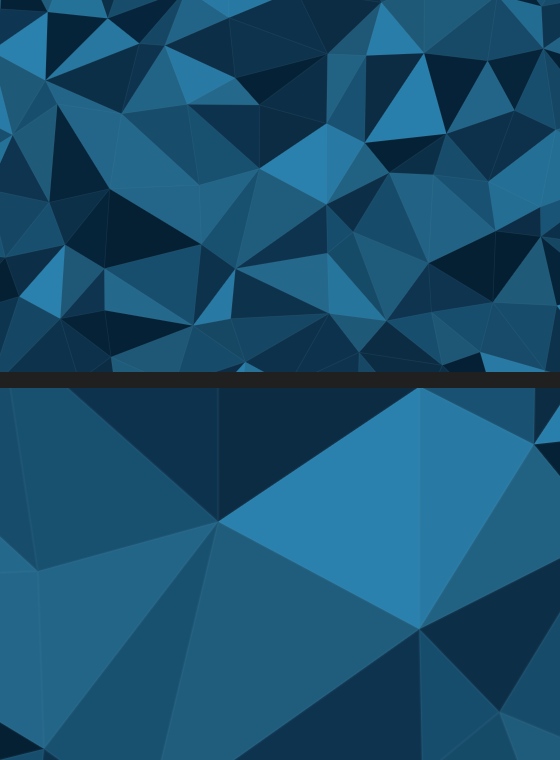
Top: the whole. Bottom: its middle third, enlarged.
Reproduce this background procedurally as a Shadertoy shader.

```glsl
// Low-poly mosaic of flat blue triangles with faint light seams.
// A jittered grid of corners forms quads; each is split along its Delaunay
// diagonal, and every triangle takes a shade from a weighted palette.

const float ROWS = 6.0;            // grid cells per canvas height
const float JITTER = 0.70;         // corner displacement, below 1 keeps quads simple
const float SEAM_WIDTH = 0.008;    // in grid cells
const float SEAM_STRENGTH = 0.11;
const float SHADE_VARIATION = 0.20;
const float SHADE_SCATTER = 0.40;  // randomness added to the even spread of shades
const vec2 SEED = vec2(17.0, 43.0);

const vec3 SEAM_COLOR = vec3(0.36, 0.56, 0.66);
const vec3 NIGHT = vec3(0.02, 0.13, 0.21);
const vec3 NAVY  = vec3(0.05, 0.19, 0.29);
const vec3 SLATE = vec3(0.09, 0.30, 0.42);
const vec3 STEEL = vec3(0.13, 0.38, 0.51);
const vec3 AZURE = vec3(0.15, 0.46, 0.62);
const vec4 SHARE_LIMITS = vec4(0.18, 0.41, 0.68, 0.88); // cumulative areas

vec2 hash2(vec2 p) {
    vec3 q = fract(vec3(p.xyx) * vec3(0.1031, 0.1030, 0.0973));
    q += dot(q, q.yzx + 33.33);
    return fract((q.xx + q.yz) * q.zy);
}

float cross2(vec2 a, vec2 b) { return a.x * b.y - a.y * b.x; }

vec2 corner(vec2 cell) {
    return cell + JITTER * (hash2(cell + SEED) - 0.5);
}

// Signed distance to the line a-b, negative on its left
float edgeDistance(vec2 p, vec2 a, vec2 b) {
    return cross2(p - a, normalize(b - a));
}

float triangleDistance(vec2 p, vec2 a, vec2 b, vec2 c) {
    return max(edgeDistance(p, a, b), max(edgeDistance(p, b, c), edgeDistance(p, c, a)));
}

// True when diagonal a-c is Delaunay: angles at b and d sum to at most pi
bool splitsAlongAC(vec2 a, vec2 b, vec2 c, vec2 d) {
    float sinB = cross2(c - b, a - b), cosB = dot(c - b, a - b);
    float sinD = cross2(a - d, c - d), cosD = dot(a - d, c - d);
    return sinB * cosD + cosB * sinD >= 0.0;
}

vec3 shade(vec2 cell, float half_) {
    vec2 rnd = hash2(cell * 2.0 + vec2(half_ * 71.0 + 5.0, 129.0) + SEED);
    float t = fract(dot(cell, vec2(0.755, 0.570)) + 0.38 * half_ + SHADE_SCATTER * rnd.x);
    vec3 color = NIGHT;
    if (t > SHARE_LIMITS.x) color = NAVY;
    if (t > SHARE_LIMITS.y) color = SLATE;
    if (t > SHARE_LIMITS.z) color = STEEL;
    if (t > SHARE_LIMITS.w) color = AZURE;
    return color * (1.0 + SHADE_VARIATION * (rnd.y - 0.5));
}

// Adds one triangle, weighted by its coverage of the pixel
void addTriangle(inout vec4 sum, float dist, vec3 color, float pixel) {
    float coverage = clamp(0.5 - dist / pixel, 0.0, 1.0);
    float seam = 1.0 - smoothstep(0.0, SEAM_WIDTH + 0.5 * pixel, abs(dist));
    sum += coverage * vec4(mix(color, SEAM_COLOR, SEAM_STRENGTH * seam), 1.0);
}

void mainImage(out vec4 fragColor, in vec2 fragCoord) {
    vec2 p = fragCoord / iResolution.y * ROWS;
    float pixel = ROWS / iResolution.y;
    vec4 sum = vec4(0.0);

    // Displaced quads reach at most into the neighbouring cells
    for (int y = -1; y <= 1; y++)
    for (int x = -1; x <= 1; x++) {
        vec2 cell = floor(p) + vec2(x, y);
        vec2 a = corner(cell);
        vec2 b = corner(cell + vec2(1, 0));
        vec2 c = corner(cell + vec2(1, 1));
        vec2 d = corner(cell + vec2(0, 1));

        // Rotate the corner order so that a-c is always the split
        if (!splitsAlongAC(a, b, c, d)) {
            vec2 first = a;
            a = b; b = c; c = d; d = first;
        }
        addTriangle(sum, triangleDistance(p, a, b, c), shade(cell, 0.0), pixel);
        addTriangle(sum, triangleDistance(p, a, c, d), shade(cell, 1.0), pixel);
    }
    fragColor = vec4(sum.rgb / max(sum.a, 1e-4), 1.0);
}
```
